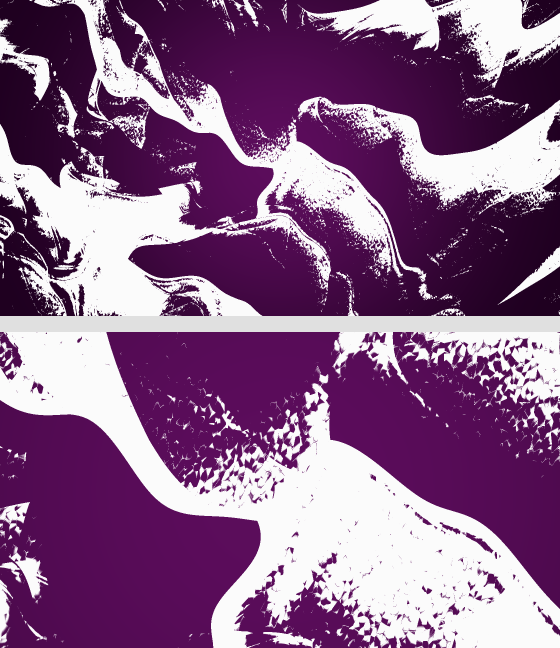
Top, the full canvas; bottom, a detail of the centre.
Write a Shadertoy shader that draws this texture.

```glsl
// Crumpled glossy foil: hard white highlights with stippled edges on a purple glow.
#define GLOW_COLOR  vec3(0.36, 0.05, 0.36)
#define EDGE_COLOR  vec3(0.12, 0.00, 0.125)
#define SHINE_COLOR vec3(0.985)
#define BIG_FOLDS   vec2(1.5, 3.6)
#define MID_FOLDS   vec2(3.6, 7.5)
#define TINY_FOLDS  vec2(9.0, 17.0)
#define GRAIN_SCALE vec2(190.0, 85.0)
#define GRAIN       0.30
#define CREASE      1.3
#define THRESHOLD   0.43
#define SAMPLES     3

vec2 hash2(vec2 p) {
    vec3 q = fract(p.xyx * vec3(0.1031, 0.1030, 0.0973));
    q += dot(q, q.yzx + 33.33);
    return fract((q.xx + q.yz) * q.zy);
}

mat2 rotation(float angle) {
    float c = cos(angle), s = sin(angle);
    return mat2(c, s, -s, c);
}

// Cellular facets: x = light on the tilted facet, y = random value of the facet
vec2 facet(vec2 p) {
    vec2 base = floor(p), toSite = vec2(0.0), id = vec2(0.0);
    float near = 9.0, second = 9.0;
    for (int j = -1; j <= 1; j++)
    for (int i = -1; i <= 1; i++) {
        vec2 cell = base + vec2(i, j);
        vec2 d = p - cell - hash2(cell);
        float dist = dot(d, d);
        if (dist < near) {
            second = near;
            near = dist;
            toSite = d;
            id = cell;
        } else {
            second = min(second, dist);
        }
    }
    vec2 r = hash2(id + 71.0), s = hash2(id + 153.0);
    vec2 tilt = normalize(vec2(1.5 * (r.x - 0.5), r.y < 0.7 ? 1.0 : -1.0));
    float light = 1.6 * dot(toSite, tilt) + 0.5 * (s.x - 0.5);

    // Parallel creases that fade away from the facet border
    float border = sqrt(second) - sqrt(near);
    light += CREASE * s.y * s.y * sin(40.0 * border) * exp(-6.0 * border);
    return vec2(light, r.x);
}

// Sheet coordinates: x runs along the folds, y across them
vec2 bendSheet(vec2 p) {
    float right = max(p.x - 0.9, 0.0);
    vec2 q = vec2(p.x - 0.7 * p.y, p.y + 0.75 * p.x - 0.8 * right * right);
    float size = 0.07, freq = 5.0;
    for (int i = 0; i < 4; i++) {
        float k = float(i);
        q += size * sin(freq * q.yx + vec2(1.7 * k, 2.9 * k + 1.0));
        size *= 0.52;
        freq *= 1.9;
    }
    return q;
}

// Coverage of white highlight at a point, in units of canvas height
float shine(vec2 p) {
    vec2 q = bendSheet(p);
    float rough = mix(0.4, 1.1, smoothstep(0.15, 0.75, length(p - vec2(1.08, 0.5))));
    vec2 big = facet(q * BIG_FOLDS + 20.0);
    vec2 mid = facet(rotation(0.45) * q * MID_FOLDS + 45.0);
    vec2 tiny = facet(rotation(-0.5) * q * TINY_FOLDS + 90.0);
    float grain = facet(rotation(0.3) * p * GRAIN_SCALE + 300.0).x;

    float light = big.x + rough * (0.55 * mid.x + 0.3 * tiny.x);
    light += GRAIN * mix(0.15, 1.0, mid.y) * grain;
    return smoothstep(-0.03, 0.03, light - THRESHOLD);
}

void mainImage(out vec4 fragColor, in vec2 fragCoord) {
    // Average several points per pixel for smooth edges
    float white = 0.0;
    for (int j = 0; j < SAMPLES; j++)
    for (int i = 0; i < SAMPLES; i++) {
        vec2 offset = (vec2(i, j) + 0.5) / float(SAMPLES) - 0.5;
        white += shine((fragCoord + offset) / iResolution.y);
    }
    white /= float(SAMPLES * SAMPLES);

    // Radial purple glow
    vec2 fromCenter = (fragCoord - 0.5 * iResolution.xy) / iResolution.y;
    vec3 purple = mix(GLOW_COLOR, EDGE_COLOR, smoothstep(0.0, 1.0, length(fromCenter)));
    fragColor = vec4(mix(purple, SHINE_COLOR, white), 1.0);
}
```
